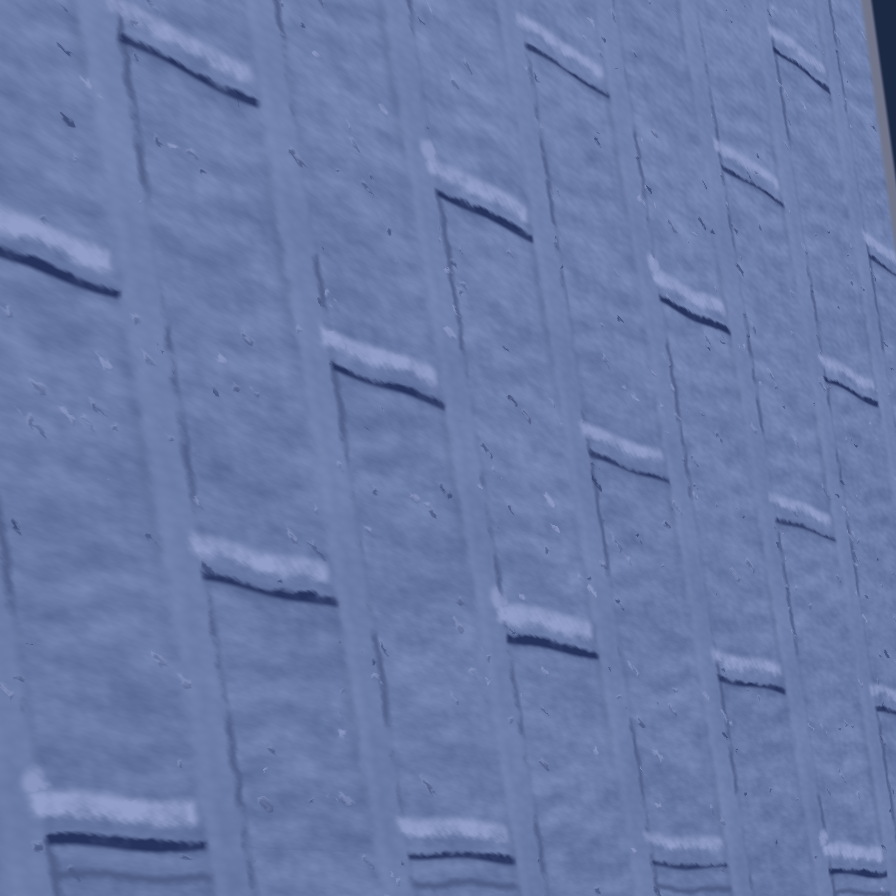
Reproduce this texture procedurally as a Shadertoy shader.

```glsl
// Painted brick wall seen at a slant: tall bricks in leaning columns, half offset,
// shrinking to the right by a projective map. Each joint is a lit ledge over a dark
// gap; layered sines give brushed paint, cellular noise gives pits and chips.

const vec3 BASE      = vec3(0.415, 0.485, 0.655);
const vec3 LIGHT     = vec3(0.450, 0.520, 0.690);
const vec3 SHADOW    = vec3(0.30, 0.36, 0.52);
const vec3 HIGHLIGHT = vec3(0.57, 0.62, 0.79);
const vec3 DEEP      = vec3(0.15, 0.20, 0.36);
const vec3 TRIM      = vec3(0.44, 0.46, 0.55);
const vec3 BEYOND    = vec3(0.11, 0.16, 0.27);

const float LEAN = 0.155;          // sideways drift of columns per unit of height
const float COLUMN_STEP = 0.2474;  // first column pitch
const float ROW_STEP = 0.673;      // first column brick length
const float SHRINK = 0.118;        // perspective shrink per column
const float HORIZON = 0.9375;      // level rows, measured from the top
const float ROW_DRIFT = 0.015;
const float BRICK_WIDTH = 0.78;    // share of a column pitch
const float LEDGE_OFFSET = 0.060;
const float LEDGE_WIDTH = 0.017;
const float GAP_WIDTH = 0.0075;

float hash(vec2 p) {
    vec3 q = fract(p.xyx * 0.1031);
    q += dot(q, q.yzx + 33.33);
    return fract((q.x + q.y) * q.z);
}

// Offset to the nearest feature point (xy) and its random value (z).
vec3 cellular(vec2 p) {
    vec2 home = floor(p);
    vec3 nearest = vec3(9.0);
    for (int j = -1; j <= 1; j++)
    for (int i = -1; i <= 1; i++) {
        vec2 id = home + vec2(i, j);
        vec2 jitter = vec2(hash(id + 17.0), hash(id + 53.0));
        vec2 away = p - id - 0.1 - 0.8 * jitter;
        if (dot(away, away) < dot(nearest.xy, nearest.xy))
            nearest = vec3(away, hash(id + 91.0));
    }
    return nearest;
}

// Warped, rotated sines: uneven brush marks.
float ripples(vec2 p) {
    float sum = 0.0, amp = 0.5;
    for (int i = 0; i < 5; i++) {
        sum += amp * sin(p.y + 1.6 * sin(p.x + 0.4 * p.y));
        p = mat2(0.88, 0.47, -0.47, 0.88) * p * 1.75 + 3.1;
        amp *= 0.68;
    }
    return sum;
}

float band(float x, float lo, float hi, float soft) {
    return smoothstep(lo - soft, lo + soft, x) * (1.0 - smoothstep(hi - soft, hi + soft, x));
}

float blob(float dist, float radius, float soft) {
    return 1.0 - smoothstep(radius - soft, radius + soft, dist);
}

void mainImage(out vec4 fragColor, in vec2 fragCoord) {
    vec2 p = fragCoord / iResolution.xy;
    p.y = 1.0 - p.y;

    // Wall coordinates: u counts columns, v counts bricks.
    float across = p.x - LEAN * (p.y - 0.5) + 0.0156;
    float u = across / (COLUMN_STEP - SHRINK * across);
    float v = (p.y - HORIZON) * (1.0 + SHRINK * u) / ROW_STEP - ROW_DRIFT * u;
    vec2 s = vec2(u * COLUMN_STEP, v * ROW_STEP);
    float rough = ripples(s * vec2(60.0, 85.0));
    float broad = ripples(s * vec2(14.0, 17.0) + 5.0);

    // Brick cell: g runs across the brick, d is the distance below its joint.
    float margin = 0.5 * (1.0 - BRICK_WIDTH);
    float column = floor(u + margin);
    float g = u - column + 0.012 * rough;
    float along = v - 0.5 * mod(column, 2.0);
    float row = floor(along + 0.5);
    float d = along - row + 0.003 * rough + 0.004 * sin(g * 9.0 + column * 2.0 + row);
    float vary = hash(vec2(column, row) + 40.0);
    float face = band(g, 0.0, BRICK_WIDTH, 0.035);

    // Paint: brushed bricks, smoother mortar, a mottle over both.
    vec3 mottle = cellular(s * vec2(45.0, 70.0));
    float brushed = 0.85 * ripples(s * vec2(22.0, 75.0) + column * 4.0) + 0.4 * rough;
    float shade = mix(0.2 + 0.15 * rough, brushed, face) + 0.45 * broad;
    shade += 0.7 * (0.45 - length(mottle.xy)) + 0.7 * (0.5 - p.y);
    shade += 0.5 * (hash(vec2(column, row)) - 0.5) * face;
    vec3 col = BASE + (LIGHT - BASE) * shade;

    // Sides: a broken crack on the left, a faint rounded edge on the right.
    float patches = sin(v * 9.0 + column * 2.4) + 0.6 * sin(v * 23.0 + column * 5.1);
    float crack = smoothstep(-0.3, 1.3, patches + band(d, 0.02, 0.3, 0.03) + 0.8 * rough);
    col = mix(col, SHADOW, (0.12 + 0.7 * crack) * blob(abs(g - 0.01), 0.02, 0.02));
    float rounding = 0.5 + 0.5 * sin(v * 7.0 + column * 3.7);
    col = mix(col, SHADOW, 0.22 * rounding * blob(abs(g - BRICK_WIDTH + 0.02), 0.03, 0.03));
    col = mix(col, HIGHLIGHT, 0.1 * blob(abs(g - BRICK_WIDTH - 0.05), 0.03, 0.03));

    // Pits and chips: clustered soft flecks with a lit upper rim, thicker along cracks.
    vec3 fleck = cellular(s * vec2(32.0, 36.0) + 0.3 * rough);
    float nearCrack = blob(abs(g - 0.02), 0.07, 0.04) * crack;
    float chosen = step(0.92 - 0.1 * broad - 0.35 * nearCrack, fleck.z);
    float size = 0.08 + 0.12 * fract(fleck.z * 37.0);
    float tint = fract(fleck.z * 91.0);
    float rim = blob(length(fleck.xy + vec2(0.06, 0.18)), size * 1.2, 0.12);
    col = mix(col, HIGHLIGHT, 0.75 * tint * chosen * rim);
    col = mix(col, DEEP, 0.6 * (1.0 - tint) * chosen * blob(length(fleck.xy), size, 0.1));

    // Joint: lit ledge, sometimes a lump at its left end, then the dark gap.
    float ledgeWidth = LEDGE_WIDTH * (0.75 + 0.5 * vary + 0.2 * rough);
    float ledge = blob(abs(d + LEDGE_OFFSET - 0.006 * rough), ledgeWidth, 0.012)
                * band(g, -0.04, BRICK_WIDTH - 0.02, 0.035);
    float lump = step(0.7, vary) * blob(length(vec2(g + 0.02, 2.2 * (d + 0.09)))
               + 0.02 * rough, 0.055, 0.03);
    float worn = clamp(0.7 + 0.2 * vary + 0.25 * rough, 0.0, 1.0);
    col = mix(col, HIGHLIGHT, max(ledge * worn, 0.75 * lump));
    float gapWidth = GAP_WIDTH * (0.7 + 0.6 * vary + 0.25 * sin(g * 6.0 + vary * 6.0) + 0.25 * rough);
    float gap = blob(abs(d), gapWidth, 0.006) * band(g, 0.0, BRICK_WIDTH, 0.025);
    col = mix(col, DEEP, gap * clamp(0.75 + 0.25 * vary + 0.15 * rough, 0.0, 1.0));
    col = mix(col, SHADOW, 0.35 * face * blob(abs(d - 0.004), 0.012, 0.012) * (1.0 - gap));
    float lowerGap = row == 0.0 ? blob(abs(d - 0.058), 0.007, 0.007) * face : 0.0;
    col = mix(col, SHADOW, 0.9 * lowerGap);

    // Wall end: a dull trim and the dark space beyond it.
    float end = p.x - 0.966 - 0.137 * p.y;
    col = mix(col, TRIM, smoothstep(-0.008, -0.002, end));
    col = mix(col, BEYOND, smoothstep(0.004, 0.009, end));
    fragColor = vec4(col, 1.0);
}
```
